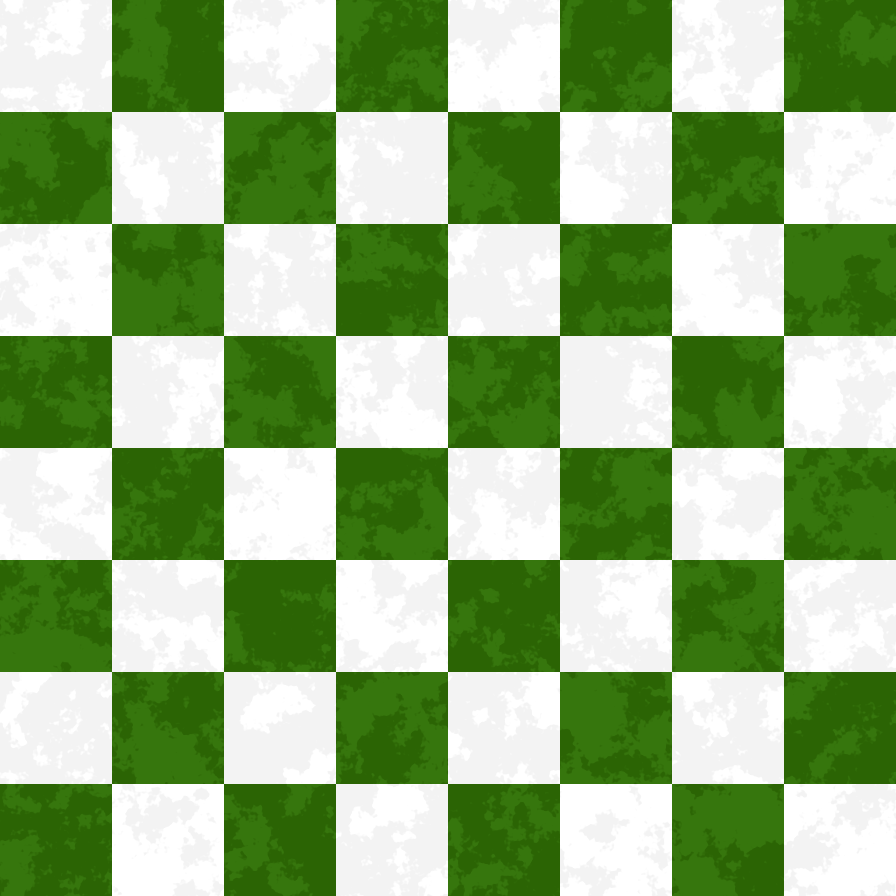
A Shadertoy shader for this pattern:

```glsl
// Green and white checkerboard with mottled two-tone wear, tiling on all sides.

const float CELLS = 8.0;
const int OCTAVES = 5;

const vec3 GREEN_DARK  = vec3(0.169, 0.392, 0.016);
const vec3 GREEN_LIGHT = vec3(0.212, 0.463, 0.051);
const vec3 WHITE_WORN  = vec3(0.953);
const vec3 WHITE_CLEAN = vec3(1.0);

// Integer hash of a lattice point, 0 to 1
float hash(ivec2 p, int seed) {
    uint h = uint(p.x) * 1597334677u ^ uint(p.y) * 3812015801u ^ uint(seed) * 2654435769u;
    h = (h ^ (h >> 16)) * 2146121005u;
    h = (h ^ (h >> 15)) * 2221713035u;
    h ^= h >> 16;
    return float(h >> 8) / 16777216.0;
}

// Contribution of one lattice corner, wrapped to the period
float cornerSlope(ivec2 corner, vec2 offset, int period, int seed) {
    float angle = 6.28318 * hash(corner % period, seed);
    return dot(vec2(cos(angle), sin(angle)), offset);
}

// Gradient noise that repeats once over the canvas
float wrappedNoise(vec2 uv, int period, int seed) {
    vec2 p = uv * float(period);
    ivec2 i = ivec2(floor(p));
    vec2 f = fract(p);
    vec2 w = f * f * f * (f * (f * 6.0 - 15.0) + 10.0);
    float a = cornerSlope(i, f, period, seed);
    float b = cornerSlope(i + ivec2(1, 0), f - vec2(1, 0), period, seed);
    float c = cornerSlope(i + ivec2(0, 1), f - vec2(0, 1), period, seed);
    float d = cornerSlope(i + ivec2(1, 1), f - vec2(1, 1), period, seed);
    return mix(mix(a, b, w.x), mix(c, d, w.x), w.y);
}

// Sum of octaves, each twice as fine as the last
float mottle(vec2 uv, int period, float gain) {
    float sum = 0.0;
    float amplitude = 1.0;
    for (int k = 0; k < OCTAVES; k++) {
        sum += amplitude * wrappedNoise(uv, period, k + 1);
        amplitude *= gain;
        period *= 2;
    }
    return sum;
}

// Signed distance to the nearest cell border: positive in even cells
vec2 cellSide(vec2 p) {
    return 0.5 - abs(mod(p + 0.5, 2.0) - 1.0);
}

void mainImage(out vec4 fragColor, in vec2 fragCoord) {
    vec2 uv = fragCoord / iResolution.xy;
    vec2 p = uv * CELLS;

    // Checker mask, smoothed over one pixel
    vec2 halfPixel = 0.5 * CELLS / iResolution.xy;
    vec2 side = clamp(cellSide(p) / halfPixel, -1.0, 1.0);
    float green = 0.5 + 0.5 * side.x * side.y;

    // Blotches, with a different amount of wear in each cell
    float cellBias = 0.45 * (hash(ivec2(floor(p)), 17) - 0.5);
    float blotch = smoothstep(-0.09, 0.09, mottle(uv, 16, 0.68) + cellBias);

    vec3 greenTone = mix(GREEN_DARK, GREEN_LIGHT, blotch);
    vec3 whiteTone = mix(WHITE_WORN, WHITE_CLEAN, blotch);
    fragColor = vec4(mix(whiteTone, greenTone, green), 1.0);
}
```
